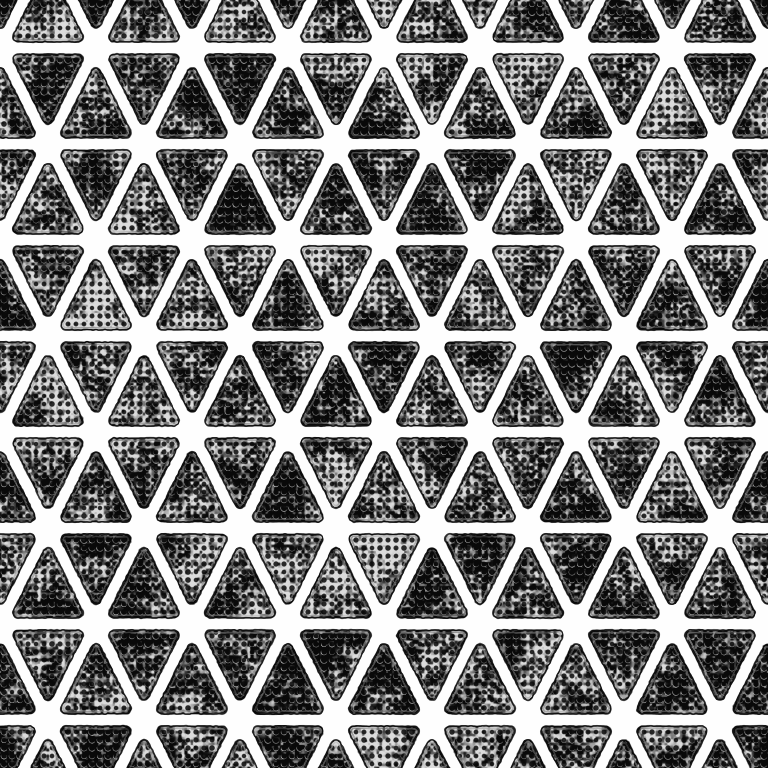
Reproduce this pattern procedurally as a WebGL 1 fragment shader.

```glsl
precision highp float;
// Rows of worn, rounded black triangles with a perforated texture, on white.

uniform vec2 u_resolution;

const float CELLS = 8.0;           // triangle pairs across, and rows down
const float DOTS = 96.0;           // perforations across the canvas
const float GAP = 0.055;           // half width of the white bands, in cells
const float CORNER = 0.062;        // corner radius, in cells
const float RAGGED = 0.010;        // roughness of the triangle edges
const float OUTLINE = 0.019;       // width of the solid rim
const float RIM_LIGHT = 0.034;     // depth of the pale line inside the rim
const float DOT_RADIUS = 0.31;     // in dot spacings
const float DOT_JITTER = 0.08;
const float PATCH_PERIOD = 24.0;   // wear noise cells across the canvas
const float SCUFF_PERIOD = 60.0;
const float GRAIN_PERIOD = 256.0;
const float INK = 0.035;
const float WORN = 0.86;
const float PAPER = 0.995;
const float SQRT5 = 2.2360680;

float hash(vec2 p) {
  return fract(sin(dot(p, vec2(127.1, 311.7))) * 43758.5453);
}

// Value noise that wraps after one canvas
float tileNoise(vec2 uv, float period) {
  vec2 p = uv * period;
  vec2 i = floor(p);
  vec2 f = fract(p);
  f = f * f * (3.0 - 2.0 * f);
  vec2 a = mod(i, period);
  vec2 b = mod(i + 1.0, period);
  return mix(mix(hash(a), hash(vec2(b.x, a.y)), f.x),
             mix(hash(vec2(a.x, b.y)), hash(b), f.x), f.y);
}

float segmentDistance(vec2 p, vec2 a, vec2 b) {
  vec2 ab = b - a;
  vec2 ap = p - a;
  return length(ap - ab * clamp(dot(ap, ab) / dot(ab, ab), 0.0, 1.0));
}

// Depth inside a rounded triangle of unit base and height; p.x is mirrored
float triangleDepth(vec2 p) {
  float inset = GAP + CORNER;
  vec2 apex = vec2(0.0, 1.0 - inset * SQRT5);
  vec2 corner = vec2(0.5 * (apex.y - inset), inset);
  float edge = min(segmentDistance(p, vec2(0.0, inset), corner),
                   segmentDistance(p, corner, apex));
  float inner = min(p.y, (1.0 - p.y - 2.0 * p.x) / SQRT5) - inset;
  return CORNER + (inner > 0.0 ? edge : -edge);
}

void main() {
  vec2 uv = gl_FragCoord.xy / u_resolution;
  float pixel = 1.0 / min(u_resolution.x, u_resolution.y);

  // Lattice: alternate rows shift by half a cell
  vec2 p = uv * CELLS - vec2(0.0, 0.5);
  float row = floor(p.y);
  float height = fract(p.y);
  float x = p.x + 0.5 * (1.0 - mod(row, 2.0));
  float side = abs(fract(x) - 0.5);
  bool pointsUp = 2.0 * side < 1.0 - height;
  vec2 local = pointsUp ? vec2(side, height) : vec2(0.5 - side, 1.0 - height);
  float column = pointsUp ? floor(x) : floor(x + 0.5) + CELLS;
  vec2 id = vec2(mod(column, CELLS) + (pointsUp ? 0.0 : CELLS), mod(row, CELLS));

  // Wear: broad patches, scuffs and grain, with a level for each triangle
  float grain = tileNoise(uv, GRAIN_PERIOD);
  float scuff = tileNoise(uv, SCUFF_PERIOD);
  float wear = 0.55 * tileNoise(uv, PATCH_PERIOD) + 0.45 * scuff;
  float level = 0.26 * pow(hash(id + 17.3), 3.0);
  float light = smoothstep(0.30, 0.95, wear + level + 0.8 * (grain - 0.5));
  float tone = mix(INK, WORN, light);

  // Perforations: dark dots with a pale crescent on the lower side
  vec2 dotUv = uv * DOTS;
  vec2 q = fract(dotUv) - 0.5;
  float dotSoft = 0.7 * DOTS * pixel;
  float radius = DOT_RADIUS + DOT_JITTER * (hash(floor(dotUv) + 5.7) - 0.5);
  float r = length(q);
  float ring = 1.0 - smoothstep(0.03, 0.04 + dotSoft, abs(r - radius - 0.06));
  float crescent = ring * smoothstep(-0.2, 0.35, -q.y - 0.4 * q.x);
  tone = max(tone, crescent * (0.2 + 0.5 * grain));
  float hole = 1.0 - smoothstep(radius - dotSoft, radius + dotSoft, r);
  tone = mix(tone, INK + 0.12 * light, hole);

  // Rim: solid outline with a broken pale line inside it
  float soft = 0.7 * CELLS * pixel;
  float depth = triangleDepth(local) + RAGGED * (grain - 0.5);
  float rimLine = 1.0 - smoothstep(0.004, 0.006 + soft, abs(depth - RIM_LIGHT));
  tone = mix(tone, 0.25 + 0.5 * scuff, 0.6 * rimLine);
  float outline = 1.0 - smoothstep(OUTLINE - soft, OUTLINE + soft, depth);
  tone = mix(tone, INK + 0.2 * grain * scuff, outline);

  float cover = smoothstep(-soft, soft, depth);
  gl_FragColor = vec4(vec3(mix(PAPER, tone, cover)), 1.0);
}
```
